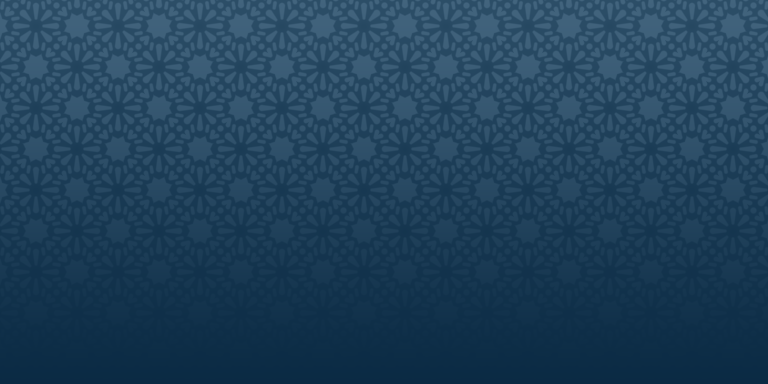
Give the GLSL for this pattern, as a Shadertoy shader.

```glsl
// Checkerboard of eight-point stars and petal rosettes, fading into deep blue.

// Offset from p to the nearest centre on a unit checkerboard.
vec2 nearestCentre(vec2 p) {
    vec2 c = floor(vec2(p.x + p.y, p.x - p.y) * 0.5 + 0.5);
    return p - vec2(c.x + c.y, c.x - c.y);
}

// Folds the plane into the sector from 0 to 45 degrees.
vec2 foldOctant(vec2 p) {
    p = abs(p);
    return vec2(max(p.x, p.y), min(p.x, p.y));
}

// Folds the octant once more, about its middle.
vec2 foldHalf(vec2 q) {
    vec2 n = vec2(-0.3827, 0.9239);
    return q - 2.0 * max(dot(q, n), 0.0) * n;
}

// Octant coordinates measured along and across the diagonal.
vec2 diagonalFrame(vec2 q) {
    return vec2(q.x + q.y, q.x - q.y) * 0.7071;
}

// Rounded bar from a to b whose radius grows from ra to rb.
float taper(vec2 p, vec2 a, vec2 b, float ra, float rb) {
    vec2 ab = b - a;
    float h = clamp(dot(p - a, ab) / dot(ab, ab), 0.0, 1.0);
    return length(p - a - ab * h) - mix(ra, rb, h);
}

// Solid star, diagonal hearts around it and beads at the cell corners.
float starMotif(vec2 p) {
    vec2 q = foldOctant(p);
    float star = dot(foldHalf(q) - vec2(0.25, 0.0), vec2(0.897, -0.442));
    float heart = taper(diagonalFrame(q), vec2(0.4, 0.0), vec2(0.52, 0.07), 0.05, 0.055);
    float bead = length(q - 0.5) - 0.075;
    return min(star, min(heart, bead));
}

// Long axial petals, rounder diagonal petals and leaves between the tips.
float rosetteMotif(vec2 p) {
    vec2 q = foldOctant(p);
    float axial = taper(q, vec2(0.19, 0.0), vec2(0.49, 0.0), 0.035, 0.075);
    float diagonal = taper(diagonalFrame(q), vec2(0.21, 0.0), vec2(0.44, 0.0), 0.035, 0.085);
    float leaf = taper(q, vec2(0.44, 0.19), vec2(0.56, 0.17), 0.04, 0.045);
    return min(axial, min(diagonal, leaf));
}

void mainImage(out vec4 fragColor, in vec2 fragCoord) {
    vec2 uv = fragCoord / iResolution.y;
    vec2 p = vec2(uv.x, 1.0 - uv.y) * 9.366 - vec2(0.878, 1.634);

    vec2 rosette = nearestCentre(p - vec2(1.0, 0.0));
    float d = min(starMotif(nearestCentre(p)), rosetteMotif(rosette));
    float soft = 0.012 + 4.5 / iResolution.y;
    float light = 1.0 - smoothstep(-soft, soft, d);

    // Vertical gradient, flatter near both ends
    float rise = mix(uv.y, smoothstep(0.0, 1.0, uv.y), 0.4);
    vec3 col = mix(vec3(0.04, 0.165, 0.265), vec3(0.222, 0.355, 0.455), rise);

    // Relief and shaded rosette hearts, vanishing toward the bottom
    float relief = mix(-0.05, 0.036, light);
    relief -= 0.015 * exp(-40.0 * dot(rosette, rosette));
    col += relief * smoothstep(0.0, 0.85, uv.y);

    fragColor = vec4(col, 1.0);
}
```
